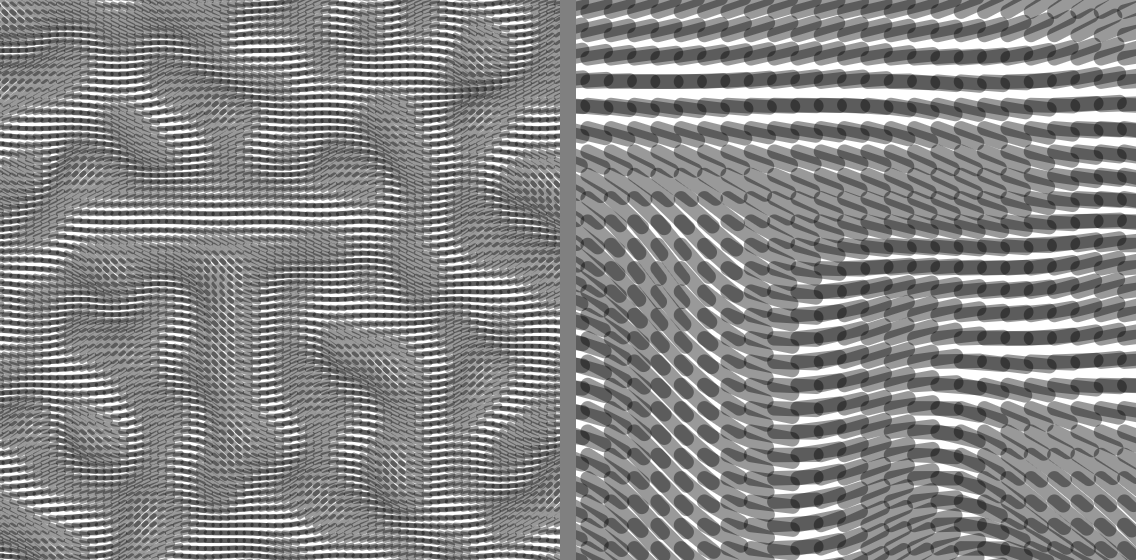
Left: the whole. Right: its middle third, enlarged.
A WebGL 1 fragment shader for this pattern:

```glsl
precision highp float;

uniform vec2 u_resolution;

#define GRID_COUNT 72.0
#define STROKE_LENGTH 1.8
#define STROKE_WIDTH 0.62
#define INK_ALPHA 0.4
#define FLOW_SCALE 6.6
#define FLOW_SWING 1.65
#define FLOW_SEED vec2(17.0, 43.0)
#define PAPER vec3(1.0)
#define INK vec3(0.0)

vec2 hash22(vec2 p) {
    vec3 q = fract(vec3(p.xyx) * vec3(0.1031, 0.1030, 0.0973));
    q += dot(q, q.yzx + 33.33);
    return fract((q.xx + q.yz) * q.zy);
}

// Contribution of one lattice corner to the gradient noise
float cornerSlope(vec2 corner, vec2 p) {
    vec2 gradient = normalize(hash22(corner + FLOW_SEED) * 2.0 - 0.9999);
    return dot(gradient, p - corner);
}

float gradientNoise(vec2 p) {
    vec2 cell = floor(p);
    vec2 f = p - cell;
    vec2 blend = f * f * f * (f * (f * 6.0 - 15.0) + 10.0);
    float low = mix(cornerSlope(cell, p),
                    cornerSlope(cell + vec2(1.0, 0.0), p), blend.x);
    float high = mix(cornerSlope(cell + vec2(0.0, 1.0), p),
                     cornerSlope(cell + vec2(1.0, 1.0), p), blend.x);
    return mix(low, high, blend.y);
}

// Round-ended stroke from the origin along a unit direction
float strokeDistance(vec2 p, vec2 direction) {
    float along = clamp(dot(p, direction), 0.0, STROKE_LENGTH);
    return length(p - direction * along) - 0.5 * STROKE_WIDTH;
}

void main() {
    vec2 p = gl_FragCoord.xy / u_resolution.y * GRID_COUNT;
    float pixel = GRID_COUNT / u_resolution.y;
    vec2 cell = floor(p);
    float light = 1.0;

    // Each stroke is anchored at its left end, so several can overlap here
    for (int j = -2; j <= 2; j++) {
        for (int i = -2; i <= 0; i++) {
            vec2 anchor = cell + vec2(float(i), float(j)) + 0.5;
            float angle = FLOW_SWING * gradientNoise(anchor * FLOW_SCALE / GRID_COUNT);
            float d = strokeDistance(p - anchor, vec2(cos(angle), sin(angle)));
            float coverage = clamp(0.5 - d / pixel, 0.0, 1.0);
            light *= 1.0 - INK_ALPHA * coverage;
        }
    }

    gl_FragColor = vec4(mix(INK, PAPER, light), 1.0);
}
```
